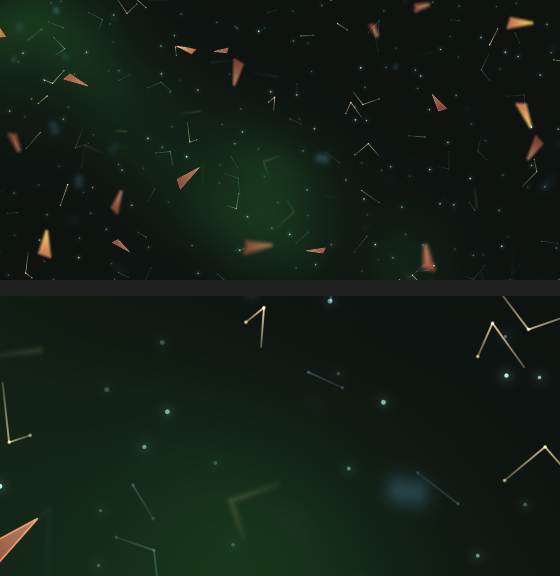
Top, the full canvas; bottom, a detail of the centre.
Reproduce this background procedurally as a WebGL 2 fragment shader.

```glsl
#version 300 es
precision highp float;
// Drifting glass shards, thin linked filaments and star dots over a dark green haze.
// Each layer scatters one jittered feature per grid cell and scans the 3x3 nearest cells;
// random focus blurs some features. The haze is soft glows shaped by gradient noise.

uniform vec2 u_resolution;
out vec4 fragColor;

// Lengths are in canvas heights
const float DOT_CELL = 0.1, DOT_SHARE = 0.78, DOT_RADIUS = 0.0027;
const float LINE_CELL = 0.165, LINE_SHARE = 0.92, LINE_HALF_WIDTH = 0.0011;
const float LINK_SHARE = 0.42, LINE_BLUR = 0.008;
const float SHARD_CELL = 0.25, SHARD_SHARE = 0.5;
const float BOKEH_CELL = 0.14, BOKEH_SHARE = 0.6;
const float GLOW_WIDTH = 0.21;
const vec2 GLOW_TOP = vec2(0.08, 0.9), GLOW_LOW = vec2(0.95, 0.27), GLOW_SIDE = vec2(1.45, 0.08);

const vec3 NIGHT = vec3(0.055, 0.075, 0.064);
const vec3 GREEN_GLOW = vec3(0.038, 0.135, 0.048);
const vec3 BLUE_HAZE = vec3(0.09, 0.15, 0.21);
const vec3 DOT_COLOR = vec3(0.62, 0.85, 0.86);
const vec3 COOL_LINE = vec3(0.36, 0.55, 0.68);
const vec3 WARM_LINE = vec3(0.95, 0.80, 0.60);
const vec3 SHARD_RED = vec3(0.72, 0.34, 0.27);
const vec3 SHARD_PEACH = vec3(0.93, 0.60, 0.45);
const vec3 SHARD_GOLD = vec3(1.0, 0.78, 0.42);

vec3 hash(vec2 cell, float seed) {
    vec3 q = fract(vec3(cell, seed) * vec3(0.1031, 0.1030, 0.0973));
    q += dot(q, q.yxz + 33.33);
    return fract((q.xxy + q.yxx) * q.zyx);
}

float cornerSlope(vec2 cell, vec2 offset) {
    return dot(hash(cell, 3.0).xy * 2.0 - 1.0, offset);
}

float gradientNoise(vec2 p) {
    vec2 i = floor(p), f = p - i, e = vec2(1.0, 0.0);
    vec2 u = f * f * f * (f * (f * 6.0 - 15.0) + 10.0);
    return mix(mix(cornerSlope(i, f), cornerSlope(i + e, f - e), u.x),
               mix(cornerSlope(i + e.yx, f - e.yx), cornerSlope(i + 1.0, f - 1.0), u.x), u.y);
}

vec2 heading(float turn) { return vec2(cos(turn * 6.2832), sin(turn * 6.2832)); }
float gauss(float d, float width) { return exp(-d * d / (width * width)); }
float cover(float d, float blur) { return 1.0 - smoothstep(-blur, blur, d); }

// x: distance to the segment, y: position along it
vec2 segment(vec2 p, vec2 a, vec2 b) {
    float t = clamp(dot(p - a, b - a) / dot(b - a, b - a), 0.0, 1.0);
    return vec2(length(p - mix(a, b, t)), t);
}

float cross2(vec2 a, vec2 b) { return a.x * b.y - a.y * b.x; }

float triangle(vec2 p, vec2 a, vec2 b, vec2 c) {
    float d = min(segment(p, a, b).x, min(segment(p, b, c).x, segment(p, c, a).x));
    float s = sign(cross2(b - a, c - a));
    float inside = min(s * cross2(b - a, p - a), min(s * cross2(c - b, p - b), s * cross2(a - c, p - c)));
    return inside > 0.0 ? -d : d;
}

vec3 background(vec2 p) {
    vec2 q = p + 0.12 * vec2(gradientNoise(p * 2.3), gradientNoise(p * 2.3 + 17.0));
    float glow = 0.5 * gauss(segment(q, GLOW_TOP, GLOW_LOW).x, GLOW_WIDTH)
               + 0.5 * gauss(length(q - GLOW_TOP), 0.28) + 0.5 * gauss(length(q - GLOW_LOW), 0.24)
               + 0.4 * gauss(length(q - GLOW_SIDE), 0.17);
    return NIGHT + GREEN_GLOW * glow * (1.0 + 0.5 * gradientNoise(p * 4.0));
}

vec3 bokeh(vec2 p, vec2 cell) {
    vec3 h = hash(cell, 11.0), k = hash(cell, 12.0);
    vec2 center = (cell + h.xy) * BOKEH_CELL;
    float patches = smoothstep(-0.1, 0.3, gradientNoise(center * 2.0 + 5.0));
    vec2 axis = heading(k.x) * 0.02 * k.y;
    float d = segment(p, center, center + axis + 0.001).x;
    return BLUE_HAZE * step(h.z, BOKEH_SHARE) * patches * k.z * gauss(d, mix(0.008, 0.02, k.y));
}

vec3 starDot(vec2 p, vec2 cell, float pixel) {
    vec3 h = hash(cell, 21.0), k = hash(cell, 22.0);
    float d = length(p - (cell + h.xy) * DOT_CELL);
    float light = cover(d - DOT_RADIUS * mix(0.6, 1.1, k.x), 0.75 * pixel) + 0.12 * gauss(d, 0.009);
    return DOT_COLOR * step(h.z, DOT_SHARE) * mix(0.22, 1.0, k.y * k.y) * light;
}

// One filament, often joined to a second, with bright joints
vec3 filament(vec2 p, vec2 cell, float pixel) {
    vec3 h = hash(cell, 31.0), k = hash(cell, 32.0), m = hash(cell, 33.0);
    vec2 a = (cell + h.xy) * LINE_CELL;
    vec2 b = a + heading(k.x) * mix(0.03, 0.08, k.y);
    vec2 c = b + heading(k.x + mix(0.15, 0.4, m.x)) * mix(0.025, 0.065, m.y);
    float linked = step(m.z, LINK_SHARE), blurred = step(0.72, fract(h.z * 13.0));
    float blur = max(0.75 * pixel, blurred * LINE_BLUR);
    vec2 first = segment(p, a, b), second = segment(p, b, c);
    float light = cover(first.x - LINE_HALF_WIDTH, blur) * mix(0.35, 1.0, first.y);
    light = max(light, linked * cover(second.x - LINE_HALF_WIDTH, blur) * mix(1.0, 0.35, second.y));
    float joint = min(length(p - b), mix(length(p - a), length(p - c), linked));
    light += 0.6 * (1.0 - blurred) * cover(joint - DOT_RADIUS * 0.8, blur);
    float strength = mix(0.28, 1.0, k.z * k.z) * mix(1.0, 0.3, blurred);
    return mix(COOL_LINE, WARM_LINE, smoothstep(0.55, 0.85, k.z)) * step(h.z, LINE_SHARE) * strength * light;
}

// Glassy sliver with a bright rim; rgb colour and opacity
vec4 shard(vec2 p, vec2 cell, float pixel) {
    vec3 h = hash(cell, 41.0), k = hash(cell, 42.0), m = hash(cell, 43.0);
    vec2 center = (cell + h.xy) * SHARD_CELL, along = heading(k.x), across = vec2(-along.y, along.x);
    float size = mix(0.02, 0.06, k.y), blurred = step(0.5, k.z);
    float blur = max(0.75 * pixel, blurred * mix(0.006, 0.016, m.x));
    float d = triangle(p, center + along * size, center + (across * mix(0.2, 0.5, m.y) - along * 0.5) * size,
                       center - (across * 0.22 + along * 0.75) * size) - blurred * 0.005;
    float rim = cover(abs(d) - 0.0012, blur) * (1.0 - blurred);
    float tip = smoothstep(-0.8, 0.9, dot(p - center, along) / size);
    vec3 color = mix(SHARD_RED, mix(SHARD_PEACH, SHARD_GOLD, step(0.6, m.z)), mix(tip, 1.0, 0.4 * m.z));
    float alpha = max(cover(d, blur) * mix(0.65, 0.95, m.z), rim);
    return vec4(mix(color, SHARD_PEACH * 1.05, rim * 0.7), alpha * step(h.z, SHARD_SHARE));
}

void main() {
    vec2 p = gl_FragCoord.xy / u_resolution.y;
    float pixel = 1.0 / u_resolution.y;
    vec3 color = background(p), light = vec3(0.0);
    for (int y = -1; y <= 1; y++) for (int x = -1; x <= 1; x++) {
        vec2 offset = vec2(x, y);
        light += bokeh(p, floor(p / BOKEH_CELL) + offset);
        light += starDot(p, floor(p / DOT_CELL) + offset, pixel);
        light += filament(p, floor(p / LINE_CELL) + offset, pixel);
        vec4 glass = shard(p, floor(p / SHARD_CELL) + offset, pixel);
        color = mix(color, glass.rgb, glass.a);
    }
    fragColor = vec4(min(color + light, 1.0), 1.0);
}
```
